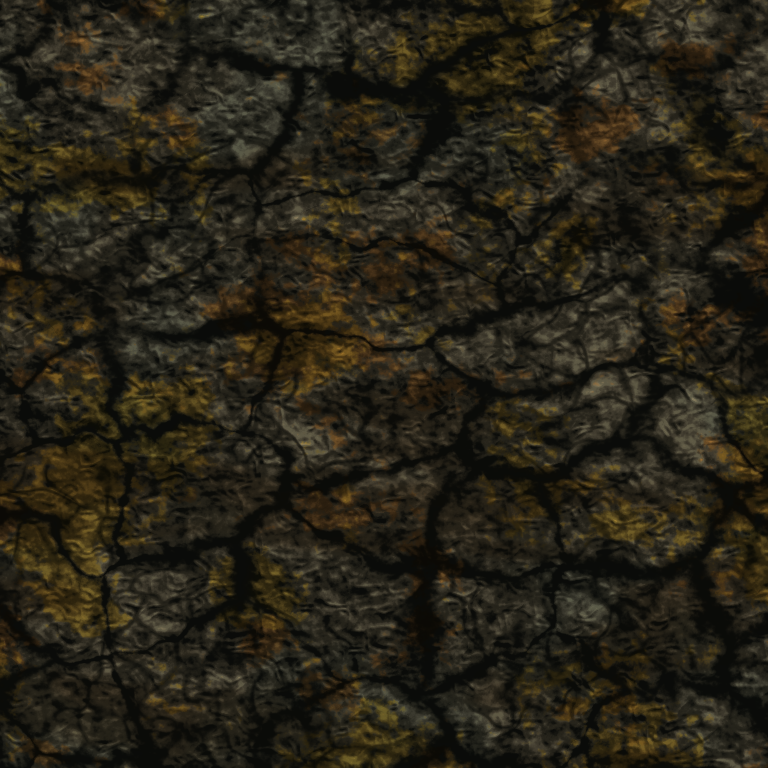
Write a WebGL 2 fragment shader that draws this texture.

```glsl
#version 300 es
precision highp float;

uniform vec2 u_resolution;
out vec4 fragColor;

float hash(vec2 p) {
    return fract(sin(dot(p, vec2(127.1, 311.7))) * 43758.5453);
}

vec2 hash2(vec2 p) {
    return vec2(hash(p), hash(p + 57.3));
}

float noise(vec2 p) {
    vec2 i = floor(p), f = fract(p);
    f = f * f * (3.0 - 2.0 * f);
    return mix(mix(hash(i), hash(i + vec2(1, 0)), f.x),
               mix(hash(i + vec2(0, 1)), hash(i + vec2(1, 1)), f.x), f.y);
}

float fbm(vec2 p) {
    float sum = 0.0, amp = 0.52;
    for (int i = 0; i < 4; i++) {
        sum += amp * noise(p);
        p = mat2(1.6, 1.2, -1.2, 1.6) * p + 7.7;
        amp *= 0.52;
    }
    return sum / 1.004;
}

// Cell pattern: x = distance to the nearest border, y = random value of the cell
vec2 cells(vec2 p) {
    vec2 base = floor(p), nearest = vec2(0), nearestId = vec2(0);
    float best = 9.0;
    for (int y = -1; y <= 1; y++)
    for (int x = -1; x <= 1; x++) {
        vec2 id = base + vec2(x, y);
        vec2 d = id + 0.08 + 0.84 * hash2(id) - p;
        if (dot(d, d) < best) {
            best = dot(d, d);
            nearest = d;
            nearestId = id;
        }
    }
    float border = 9.0;
    for (int y = -2; y <= 2; y++)
    for (int x = -2; x <= 2; x++) {
        vec2 id = nearestId + vec2(x, y);
        vec2 d = id + 0.08 + 0.84 * hash2(id) - p;
        if (x != 0 || y != 0) border = min(border, dot(0.5 * (nearest + d), normalize(d - nearest)));
    }
    return vec2(border, hash(nearestId + 19.1));
}

// Pitted surface with curled ridges
float relief(vec2 p) {
    vec2 q = p * vec2(72, 92);
    q += 1.5 * vec2(noise(q * 0.6), noise(q * 0.6 + 31.0));
    float ridge = 1.0 - abs(2.0 * noise(q) - 1.0);
    return 0.6 * ridge + 0.4 * noise(q * 1.9 + 5.0);
}

void main() {
    vec2 uv = gl_FragCoord.xy / u_resolution.y;

    // Bent outlines
    vec2 bend = vec2(fbm(uv * 6.0), fbm(uv * 6.0 + 40.0)) - 0.5;
    vec2 ripple = vec2(noise(uv * 32.0), noise(uv * 32.0 + 13.0)) - 0.5;
    vec2 p = uv + 0.13 * bend + 0.014 * ripple;

    // Large stones and the finer fractures inside them
    vec2 stone = cells(p * vec2(5.2, 7.8) + 3.0);
    vec2 chip = cells((p + 0.02 * ripple) * vec2(15, 18) + 21.0);
    float grain = fbm(uv * vec2(80, 92) + 4.0) - 0.5;
    float jointWidth = mix(0.045, 0.125, smoothstep(0.25, 0.75, noise(uv * 7.0 + 9.0)));
    float joint = 1.0 - smoothstep(0.0, jointWidth, stone.x + 0.06 * grain);
    joint *= mix(0.55, 1.0, smoothstep(0.2, 0.5, noise(uv * 6.0 + 33.0)));
    float fracture = (1.0 - smoothstep(0.0, 0.13, chip.x)) * smoothstep(0.3, 0.65, noise(uv * 9.0 + 70.0));
    float hollow = 1.0 - smoothstep(0.0, 0.3, stone.x);
    float seam = smoothstep(0.52, 0.7, fbm(uv * vec2(3.5, 13.0) + 17.0));

    // Surface tone
    float blotch = fbm(uv * 13.0 + 50.0) - 0.5;
    float slope = relief(uv - vec2(0.0007, 0.0018)) - relief(uv + vec2(0.0007, 0.0018));
    float tone = 0.5 + 0.5 * blotch + 1.0 * grain + 0.55 * slope;
    tone += 0.1 * (stone.y - 0.5) + 0.1 * (chip.y - 0.5);
    tone += 0.08 * smoothstep(0.08, 0.16, stone.x) * (1.0 - smoothstep(0.16, 0.34, stone.x));
    tone *= (1.0 - 0.8 * joint) * (1.0 - 0.5 * fracture) * (1.0 - 0.14 * hollow) * (1.0 - 0.28 * seam);

    vec3 color = mix(vec3(0.04, 0.044, 0.034), vec3(0.15, 0.14, 0.105), smoothstep(0.1, 0.44, tone));
    color = mix(color, vec3(0.25, 0.23, 0.18), smoothstep(0.42, 0.66, tone));
    color = mix(color, vec3(0.37, 0.35, 0.27), smoothstep(0.62, 0.88, tone));
    color = mix(color, vec3(0.52, 0.47, 0.35), smoothstep(0.9, 1.15, tone));

    // Ochre lichen, rust and cool grey stains
    float speckle = 0.45 * grain;
    float lichen = smoothstep(0.54, 0.66, fbm(uv * 9.0 + 90.0) + speckle) * (1.0 - joint);
    float rust = smoothstep(0.57, 0.7, fbm(uv * vec2(9, 12) + 130.0) + speckle);
    float cool = smoothstep(0.5, 0.65, fbm(uv * 5.0 + 170.0));
    color *= mix(vec3(1), vec3(0.94, 1.0, 1.04), cool);
    color *= mix(vec3(1), vec3(1.18, 1.04, 0.56), lichen);
    color *= mix(vec3(1), vec3(1.1, 0.84, 0.55), max(rust * (1.0 - 0.6 * lichen), 0.3 * seam));

    fragColor = vec4(color, 1.0);
}
```
